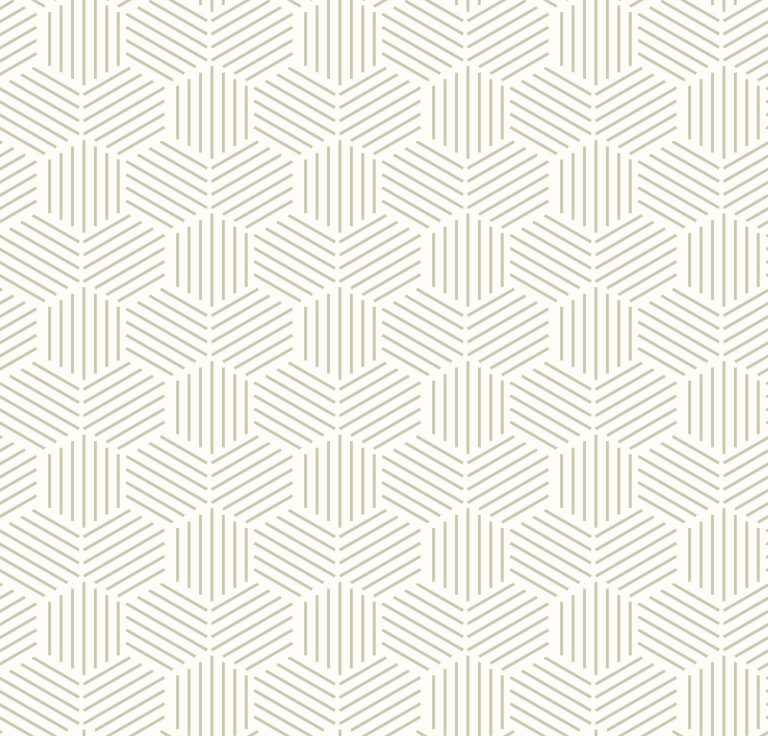
Write a Shadertoy shader that draws this pattern.

```glsl
// Hexagon tiling of seven-bar hatches turned in three directions, olive on warm white.

// Centre of the nearest pointy-top hexagon of unit width.
vec2 hexCentre(vec2 p) {
    vec2 cell = vec2(1.0, sqrt(3.0));
    vec2 a = round(p / cell) * cell;
    vec2 b = (round(p / cell - 0.5) + 0.5) * cell;
    return distance(p, a) < distance(p, b) ? a : b;
}

// x: signed distance to the nearest bar, y: signed offset across that bar.
vec2 hatch(vec2 p, vec2 along) {
    float across = dot(p, vec2(along.y, -along.x));
    float bar = clamp(round(across / 0.134), -3.0, 3.0);
    float offset = across - bar * 0.134;
    float halfLength = 0.546 - 0.077 * abs(bar);
    vec2 edge = vec2(abs(offset) - 0.017, abs(dot(p, along)) - halfLength);
    float dist = length(max(edge, 0.0)) + min(max(edge.x, edge.y), 0.0);
    return vec2(dist, offset);
}

void mainImage(out vec4 fragColor, in vec2 fragCoord) {
    // Nine hexagons across, ten rows up.
    vec2 p = fragCoord / iResolution.xy * vec2(9.0, 8.648) - vec2(2.463, 7.325);
    float pixel = 9.0 / iResolution.x;

    // Each hexagon takes one of three directions, 120 degrees apart.
    vec2 centre = hexCentre(p);
    float turn = mod(round(centre.x - centre.y * sqrt(3.0)), 3.0);
    float angle = turn * radians(120.0);
    vec2 along = vec2(sin(angle), cos(angle));

    // Upright hatches sit slightly right, slanted ones slightly up.
    vec2 nudge = turn < 0.5 ? vec2(0.021, 0.0) : vec2(-0.01, 0.02);
    vec2 bar = hatch(p - centre - nudge, along);

    // Paper is creamier beside the ink; ink runs from olive to grey across a bar.
    vec3 paper = mix(vec3(1.0, 0.99, 0.96), vec3(1.0, 0.99, 0.98), smoothstep(0.015, 0.04, bar.x));
    vec3 ink = mix(vec3(0.79, 0.78, 0.66), vec3(0.80, 0.785, 0.73), smoothstep(-0.015, 0.015, bar.y));
    float cover = 1.0 - smoothstep(-0.7 * pixel, 0.7 * pixel, bar.x);
    fragColor = vec4(mix(paper, ink, cover), 1.0);
}
```
